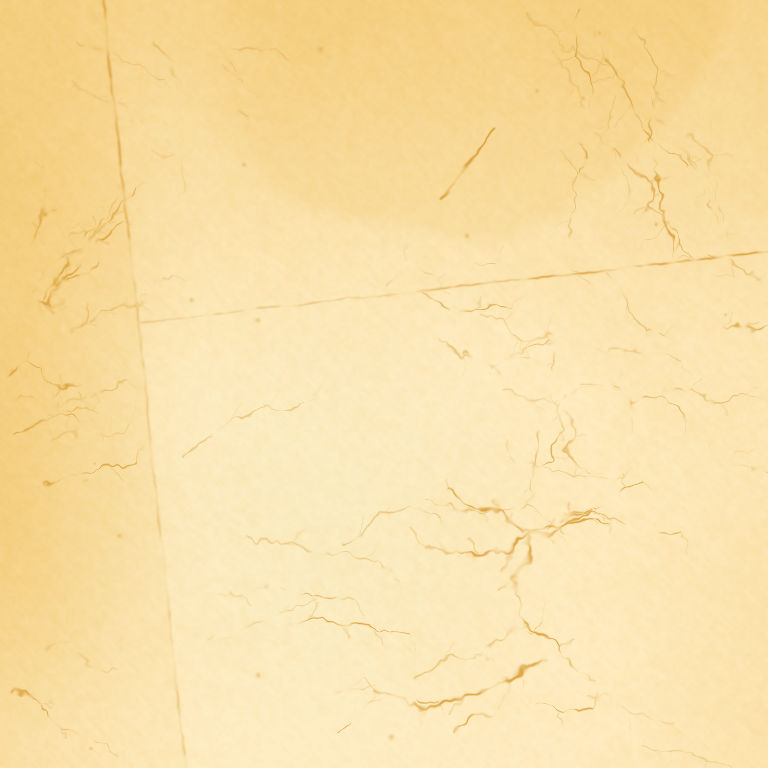
A WebGL 2 fragment shader for this texture:

```glsl
#version 300 es
precision highp float;
// Aged cream parchment: a warm tone map with a round stain and darker left margin,
// two worn folds, and ragged random walks that form clusters of broken veins.
// Soft value noise adds blotches, diagonal fibres and fine grain.
uniform vec2 u_resolution;
out vec4 fragColor;

const vec3 CREAM = vec3(0.996, 0.920, 0.748);
const vec3 HONEY = vec3(0.952, 0.800, 0.480);
const vec3 AMBER = vec3(0.85, 0.61, 0.20);

float hash(vec2 p) {
    vec3 q = fract(p.xyx * vec3(0.1031, 0.1030, 0.0973));
    q += dot(q, q.yzx + 33.33);
    return fract((q.x + q.y) * q.z);
}

float noise(vec2 p) {
    vec2 i = floor(p), f = fract(p);
    f = f * f * (3.0 - 2.0 * f);
    return mix(mix(hash(i), hash(i + vec2(1, 0)), f.x),
               mix(hash(i + vec2(0, 1)), hash(i + vec2(1, 1)), f.x), f.y);
}

float fbm(vec2 p) {
    float sum = 0.0, gain = 0.5;
    for (int i = 0; i < 4; i++) {
        sum += gain * noise(p);
        p = p * 2.1 + 17.3;
        gain *= 0.5;
    }
    return sum;
}

vec2 jitter(vec2 p, float scale) {
    return vec2(noise(p * scale + 40.0), noise(p * scale + 91.0)) - 0.5;
}

vec2 direction(float angle) { return vec2(cos(angle), sin(angle)); }

float stroke(vec2 p, vec2 a, vec2 b, float width) {
    vec2 ab = b - a;
    float h = clamp(dot(p - a, ab) / dot(ab, ab), 0.0, 1.0);
    float d = length(p - a - h * ab) / width;
    return exp(-d * d);
}

// A four-step random walk that thins out and throws off short twigs.
float vein(vec2 p, vec2 start, float heading, float stride, float width, float seed) {
    if (distance(p, start) > stride * 7.0) return 0.0;
    float ink = 0.0;
    for (int k = 0; k < 4; k++) {
        float turn = hash(vec2(seed, float(k) + 3.0)) - 0.5;
        float reach = 0.6 + 0.7 * hash(vec2(seed + 5.0, float(k)));
        float angle = heading + turn * 1.2;
        float thin = width * (1.0 - 0.13 * float(k));
        vec2 end = start + stride * reach * direction(angle);
        vec2 twig = end + stride * 0.5 * direction(angle + sign(turn) * 0.8);
        ink = max(ink, stroke(p, start, end, thin));
        ink = max(ink, 0.35 * stroke(p, end, twig, thin * 0.8));
        start = end;
    }
    return ink;
}

// Veins of similar heading, scattered in a box given as low and high corners.
float veins(vec2 p, vec4 box, float heading, float stride, float width, int count, float seed) {
    float ink = 0.0;
    for (int i = 0; i < count; i++) {
        float id = seed + float(i) * 7.0;
        vec2 start = mix(box.xy, box.zw, vec2(hash(vec2(id, 1.0)), hash(vec2(id, 2.0))));
        float angle = heading + 0.8 * (hash(vec2(id, 8.0)) - 0.5);
        float strength = mix(0.22, 0.75, pow(hash(vec2(id, 9.0)), 1.5));
        ink = max(ink, strength * vein(p, start, angle, stride, width, id));
    }
    return ink;
}

float specks(vec2 p, float cells) {
    vec2 id = floor(p * cells);
    vec2 center = 0.25 + 0.5 * vec2(hash(id + 11.0), hash(id + 23.0));
    float radius = mix(0.0015, 0.004, hash(id + 31.0)) * cells;
    float d = length(fract(p * cells) - center) / radius;
    return step(0.88, hash(id + 47.0)) * exp(-d * d);
}

// Depth of ageing: 0 is cream, 1 is honey.
float ageing(vec2 p, float foldSide) {
    vec2 s = (p + 0.04 * jitter(p, 6.0) - vec2(0.56, 1.05)) / vec2(0.375, 0.365);
    float stain = (1.0 - smoothstep(0.95, 1.03, length(s))) * smoothstep(0.1, 0.45, p.x);
    float top = 0.72 * smoothstep(0.42, 1.1, p.y) + 0.19 * stain;
    float margin = 0.72 * (1.0 - smoothstep(-0.05, 0.28, p.x));
    margin += 0.17 * (1.0 - smoothstep(-0.006, 0.006, foldSide));
    margin *= mix(0.55, 1.08, smoothstep(0.0, 0.38, p.y));
    float right = 0.27 * smoothstep(0.55, 1.05, p.x) * (1.0 - 0.5 * p.y);
    return 1.0 - (1.0 - top) * (1.0 - margin) * (1.0 - right);
}

void main() {
    vec2 p = gl_FragCoord.xy / u_resolution;
    vec2 ragged = 0.008 * jitter(p, 75.0) + 0.005 * jitter(p, 150.0);
    vec2 warped = p + 0.024 * jitter(p, 10.0) + 0.014 * jitter(p, 29.0) + ragged;

    // Paper tone
    float foldSide = p.x - 0.242 + 0.108 * p.y + 0.004 * (noise(p * 12.0) - 0.5) + 0.2 * ragged.x;
    float tone = ageing(p, foldSide) + 0.22 * (fbm(p * 5.0) - 0.48);
    float fibres = noise(vec2((p.x - p.y) * 35.0, (p.x + p.y) * 150.0)) - 0.5;
    float grain = noise(p * 110.0) + noise(p * 230.0) - 1.0;
    tone += 0.08 * fibres + 0.10 * grain;
    vec3 color = mix(CREAM, HONEY, clamp(tone, -0.08, 1.12));
    vec2 cool = (p - vec2(0.42, 0.32)) / vec2(0.22, 0.24);
    color -= vec3(0.016, 0.002, 0.006) * exp(-dot(cool, cool));

    // Scattered veins by region, crumbled into fragments
    float fine = 0.0015 * mix(0.6, 1.5, noise(p * 55.0));
    float ink = veins(warped, vec4(0.0, 0.55, 0.13, 0.72), 0.8, 0.03, 1.4 * fine, 12, 3.0);
    ink = max(ink, veins(warped, vec4(0.64, 0.78, 0.96, 1.0), -1.2, 0.055, fine, 10, 107.0));
    ink = max(ink, veins(warped, vec4(0.50, 0.38, 0.95, 0.68), -0.2, 0.04, fine, 15, 211.0));
    ink = max(ink, veins(warped, vec4(0.22, 0.02, 0.85, 0.40), 0.1, 0.045, fine, 15, 307.0));
    ink = max(ink, veins(warped, vec4(0.0, 0.08, 0.06, 0.52), 0.0, 0.035, fine, 9, 401.0));
    ink = max(ink, 0.7 * veins(warped, vec4(0.1, 0.84, 0.28, 0.98), -0.5, 0.03, 1.4 * fine, 8, 503.0));
    ink = max(ink, veins(warped, vec4(0.70, 0.42, 0.73, 0.56), -1.4, 0.022, 1.3 * fine, 4, 601.0));
    float crumble = 0.6 * noise(p * 34.0) + 0.4 * noise(p * 95.0);
    ink *= 1.15 * smoothstep(0.3, 0.68, crumble);

    // Bold branching crack, its lower run and a lone gash
    float arms[5] = float[5](2.7, 0.3, -0.1, -1.3, 3.3);
    float thick = 1.6 * fine;
    float bold = vein(warped, vec2(0.705, 0.14), 3.2, 0.055, thick, 61.0);
    for (int i = 0; i < 5; i++) {
        float stride = i > 2 ? 0.045 : 0.026;
        bold = max(bold, vein(warped, vec2(0.68, 0.305), arms[i], stride, thick, 71.0 + float(i)));
    }
    bold = max(bold, stroke(p + 0.3 * (warped - p), vec2(0.573, 0.742), vec2(0.646, 0.83), fine));
    ink = max(ink, bold * mix(0.15, 0.95, smoothstep(0.2, 0.7, crumble)));

    // Folds, worn into dots along their length
    float wear = smoothstep(0.25, 0.75, crumble);
    float steep = exp(-pow(foldSide / 0.0021, 2.0)) * mix(0.08, 0.42, wear);
    steep *= 0.8 + 0.8 * smoothstep(0.6, 0.8, p.y);
    float level = p.y - 0.56 - 0.112 * p.x + 0.003 * (noise(p * 18.0) - 0.5) + 0.2 * ragged.y;
    float across = exp(-pow(level / 0.0016, 2.0)) * mix(0.1, 1.0, wear);
    across *= mix(0.35, 0.8, smoothstep(0.45, 0.75, p.x)) * smoothstep(0.17, 0.19, p.x);
    ink = max(ink, max(max(steep, across), 0.4 * specks(p, 11.0)));

    fragColor = vec4(mix(color, AMBER, clamp(ink, 0.0, 0.85)), 1.0);
}
```
